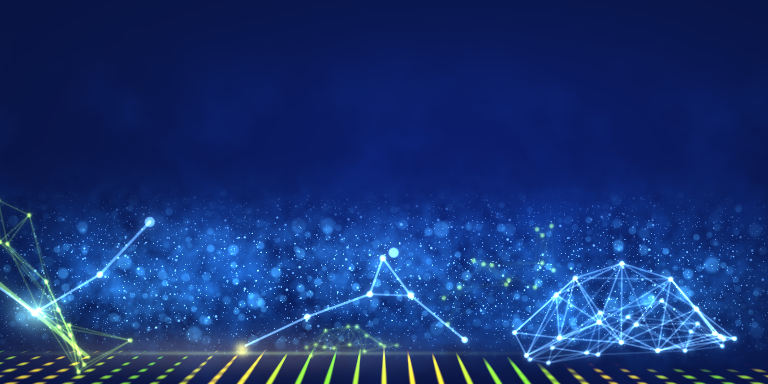
Reproduce this background procedurally as a WebGL 1 fragment shader.

```glsl
precision highp float;
// Deep blue haze with drifting motes, glowing node meshes and a lit perspective floor.
uniform vec2 u_resolution;

const float NODES = 14.;

vec2 hash2(vec2 p) {
  return fract(sin(vec2(dot(p, vec2(127.1, 311.7)), dot(p, vec2(269.5, 183.3)))) * 43758.5);
}

float corner(vec2 cell, vec2 f, vec2 o) {
  return dot(hash2(cell + o) * 2. - 1., f - o);
}

float gradientNoise(vec2 p) {
  vec2 i = floor(p), f = fract(p), o = vec2(1, 0);
  vec2 s = f * f * (3. - 2. * f);
  return mix(mix(corner(i, f, o.yy), corner(i, f, o.xy), s.x),
    mix(corner(i, f, o.yx), corner(i, f, o.xx), s.x), s.y);
}

float fbm(vec2 p) {
  float sum = 0., amp = .6;
  for (int i = 0; i < 4; i++) {
    sum += amp * gradientNoise(p);
    p = p * 2.1 + 7.3;
    amp *= .5;
  }
  return sum;
}

// Falls from 1 at a to 0 at b
float fall(float a, float b, float x) {
  return 1. - smoothstep(a, b, x);
}

// Soft ellipse: centre in xy, size in zw
float glow(vec2 p, vec4 e) {
  vec2 q = (p - e.xy) / e.zw;
  return exp(-dot(q, q));
}

float line(vec2 p, vec2 a, vec2 b, float width, float px) {
  vec2 d = b - a;
  float r = length(p - a - d * clamp(dot(p - a, d) / dot(d, d), 0., 1.));
  return fall(width * .5, width + px, r) + .25 * exp(-r / (width * 4.));
}

float dotLight(vec2 p, vec2 c, float radius, float px) {
  float d = length(p - c);
  return fall(radius - px, radius + px, d) + .4 * exp(-d / radius);
}

// Bright line that ends in a node
float strut(vec2 p, vec2 a, vec2 b, float px) {
  return .6 * line(p, a, b, .002, px) + dotLight(p, b, .008, px);
}

// One random mote per grid cell
float motes(vec2 p, float scale, float radius, float softness) {
  vec2 cell = floor(p * scale), rnd = hash2(cell + scale);
  float r = radius * (.5 + .5 * rnd.y);
  vec2 centre = mix(vec2(r), vec2(1. - r), hash2(cell + 31.7));
  float disc = fall(r * (1. - softness), r, length(fract(p * scale) - centre));
  return disc * step(rnd.x, .4) * (.2 + .8 * rnd.y * rnd.y);
}

// Nodes run between two ends; every other one is lifted onto an arch
vec2 meshNode(float i, vec4 ends, float arch, float spread) {
  float t = i / (NODES - 1.);
  float lift = arch * sin(3.1416 * t) * (mod(i, 2.) < .5 ? 1. : .15);
  return mix(ends.xy, ends.zw, t) + vec2(0, lift) + spread * (hash2(vec2(i, arch * 37.)) - .5);
}

float mesh(vec2 p, vec4 ends, float arch, float spread, float links, float px) {
  float light = 0.;
  for (float i = 0.; i < NODES; i++) {
    vec2 n = meshNode(i, ends, arch, spread);
    light += dotLight(p, n, .006, px);
    for (float j = 1.; j < 5.; j++) {
      vec2 m = meshNode(i + j, ends, arch, spread);
      float linked = step(i + j, NODES - 1.) * fall(.18, .32, distance(n, m));
      light += links * linked * line(p, n, m, .0012, px);
    }
  }
  return light;
}

// Floor lanes converging on a vanishing point
vec3 floorLanes(vec2 p, float px) {
  float depth = max(.5 - p.y, .1);
  float u = (p.x - 1.) / (depth * .15), lane = floor(u + .5);
  float side = smoothstep(4., 9., abs(lane));
  float width = mix(.008, .002, smoothstep(0., .09, p.y));
  float d = abs(u - lane) * .15 * depth / sqrt(1. + u * u * .0225);
  float top = mix(.1, .05, smoothstep(1., 1.6, p.x)) + .012 * hash2(vec2(lane, 5)).x;
  float beads = mix(1., .4 + .4 * sin(log(depth) * 170.), side);
  float light = fall(width * .3, width + px, d) + .2 * exp(-d / .01);
  vec3 tint = mix(vec3(.95, .86, .2), vec3(.5, .9, .15), .5 + .5 * sin(lane * .9 + 3.6));
  return tint * light * beads * fall(top - .04, top, p.y);
}

void main() {
  float px = 1. / u_resolution.y;
  vec2 p = gl_FragCoord.xy / u_resolution * vec2(2, 1);
  vec3 ice = vec3(.6, .86, 1), lime = vec3(.6, .85, .2);

  // Night gradient and cloudy haze
  float cloud = fbm(p * 4.5), grain = fbm(p * 22. + 9.);
  float edge = smoothstep(-.1, .35, p.x) * fall(1.7, 2.1, p.x);
  float band = fall(.28, .6, p.y + cloud * .15) * smoothstep(0., .24, p.y);
  vec3 col = mix(vec3(.03, .075, .25), vec3(.045, .115, .42), glow(p, vec4(1.2, .6, .9, .4)));
  col += vec3(.02, .11, .25) * max(cloud + .05, 0.) * fall(.5, 1., p.y);
  col += vec3(.03, .14, .24) * band * (.3 + .7 * edge) * max(.9 + 1.3 * cloud + 1.2 * grain, 0.);
  float bright = glow(p, vec4(.38, .22, .2, .09)) + glow(p, vec4(.98, .3, .27, .11))
    + .8 * glow(p, vec4(1.62, .22, .3, .11)) + .5 * glow(p, vec4(.5, .37, .3, .07));
  col += vec3(.1, .2, .23) * bright * max(.5 + 1.4 * cloud + 1.3 * grain, 0.);

  // Out of focus discs and fine dust
  float dust = fall(.32, .53, p.y) * smoothstep(.04, .2, p.y) * (.4 + .6 * edge);
  for (float i = 0.; i < 4.; i++) {
    col += vec3(.14, .3, .36) * dust * motes(p + i * .43, 11. + 5. * i, .3, .5);
    col += vec3(.5, .72, .85) * dust * motes(p + i * .37, 38. + 17. * i, .2, .8);
  }

  // Floor shine and lanes
  col += vec3(.22, .17, .1) * glow(p, vec4(.6, .08, .5, .05));
  col += vec3(.2, .25, .1) * glow(p, vec4(.7, .08, .5, .005));
  col += vec3(.7, .65, .2) * glow(p, vec4(.63, .09, .018, .018));
  col = max(col, floorLanes(p, px));

  // Green and blue meshes
  col += lime * .5 * mesh(p, vec4(0, .43, .28, .07), -.14, .14, .35, px);
  col += lime * .25 * mesh(p, vec4(.79, .08, 1.02, .09), .07, .03, .25, px);
  col += lime * .45 * mesh(p, vec4(1.22, .2, 1.42, .37), .03, .14, .06, px);
  col += ice * .8 * mesh(p, vec4(1.31, .1, 1.96, .1), .19, .1, .4, px);
  col += ice * .55 * mesh(p, vec4(1.4, .07, 1.9, .11), .12, .09, .3, px);

  // Bright struts in the centre and at the left
  vec2 knee = vec2(.8, .175), mid = vec2(.963, .234), peak = vec2(.997, .328);
  vec2 elbow = vec2(1.07, .23), hub = vec2(.09, .185), joint = vec2(.26, .285), tip = vec2(.39, .422);
  float struts = strut(p, vec2(.64, .1), knee, px) + strut(p, knee, mid, px)
    + strut(p, mid, peak, px) + strut(p, peak, elbow, px) + strut(p, elbow, vec2(1.21, .115), px)
    + .4 * line(p, mid, elbow, .0015, px) + .8 * dotLight(p, vec2(1.025, .342), .013, px);
  struts += strut(p, hub, joint, px) + .5 * line(p, joint, tip, .003, px)
    + .6 * dotLight(p, tip, .013, px) + strut(p, vec2(0, .25), hub, px);
  col += ice * struts * .85;
  col += vec3(.35, .55, .5) * glow(p, vec4(hub, .06, .045));
  col += lime * .5 * line(p, vec2(0, .26), vec2(.23, .07), .005, px);

  gl_FragColor = vec4(min(col, 1.), 1);
}
```
